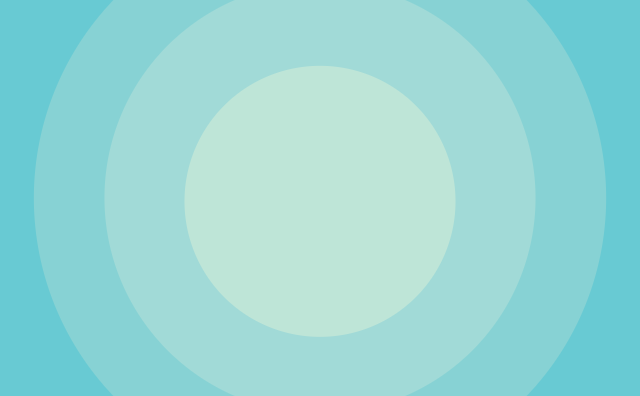
This background is drawn by a WebGL 1 fragment shader. Its source:

```glsl
precision highp float;

uniform vec2 u_resolution;

const vec3 TEAL = vec3(0.408, 0.792, 0.827);
const vec3 OUTER_RING = vec3(0.529, 0.824, 0.831);
const vec3 MIDDLE_RING = vec3(0.631, 0.855, 0.843);
const vec3 MINT_DISC = vec3(0.747, 0.898, 0.845);

// Coverage of a disc, softened across one pixel
float discMask(vec2 point, vec2 center, float radius, float pixel) {
    float edge = length(point - center) - radius;
    return clamp(0.5 - edge / pixel, 0.0, 1.0);
}

vec3 paintDisc(vec3 base, vec3 color, vec2 point, vec2 center, float radius, float pixel) {
    return mix(base, color, discMask(point, center, radius, pixel));
}

void main() {
    // Canvas-height units, centered on the canvas
    float pixel = 1.0 / u_resolution.y;
    vec2 point = (gl_FragCoord.xy - 0.5 * u_resolution) * pixel;

    // Nested discs, largest first; the inner one sits slightly lower
    vec2 ringCenter = vec2(0.0);
    vec2 discCenter = vec2(0.0, -0.0084);
    vec3 color = TEAL;
    color = paintDisc(color, OUTER_RING, point, ringCenter, 0.7226, pixel);
    color = paintDisc(color, MIDDLE_RING, point, ringCenter, 0.5443, pixel);
    color = paintDisc(color, MINT_DISC, point, discCenter, 0.3422, pixel);

    gl_FragColor = vec4(color, 1.0);
}
```
